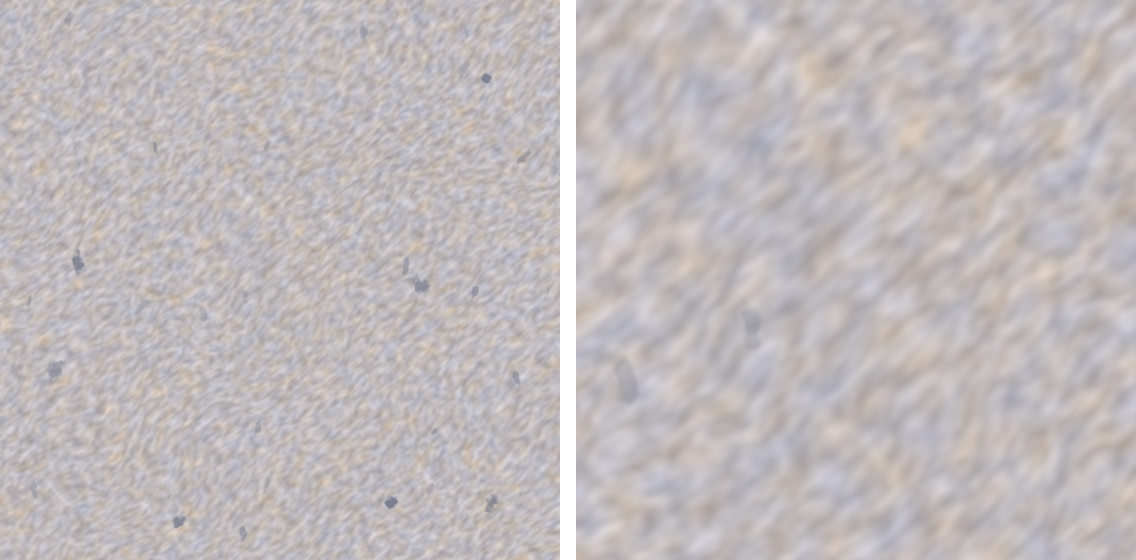
Left, the full canvas; right, a detail of the centre.
Give the GLSL for this texture, as a Shadertoy shader.

```glsl
// Fine-grained pale stone: short slanted streaks of light and shade, made from
// stretched gradient noise, tinted by softer warm and cool blotches and
// sprinkled with a few small blue-grey flecks.

#define STREAK_ANGLE   0.72   // radians above the horizontal
#define STREAK_FREQ    vec2(47.0, 84.0)   // along and across the streaks
#define TINT_FREQ      vec2(36.0, 52.0)
#define BEND           0.030  // how far the streaks wander
#define GRAIN_CONTRAST 0.150
#define TINT_STRENGTH  0.105
#define FLECK_CELLS    5.0
#define FLECK_CHANCE   0.28
#define STONE_COLOR    vec3(0.750, 0.727, 0.735)
#define WARM_SHIFT     vec3(0.45, 0.02, -0.80)
#define FLECK_COLOR    vec3(0.44, 0.46, 0.53)

// Integer hash giving two values from 0 to 1
vec2 hash2(vec2 cell, uint seed) {
    uvec2 v = uvec2(ivec2(cell)) + uvec2(seed * 747u, seed * 1913u);
    v = v * 1664525u + 1013904223u;
    v.x += v.y * 1664525u;
    v.y += v.x * 1664525u;
    v ^= v >> 16u;
    v.x += v.y * 1664525u;
    v.y += v.x * 1664525u;
    v ^= v >> 16u;
    return vec2(v >> 8u) / 16777216.0;
}

mat2 rotation(float angle) {
    float c = cos(angle), s = sin(angle);
    return mat2(c, -s, s, c);
}

float cornerSlope(vec2 cell, vec2 corner, vec2 local, uint seed) {
    float angle = 6.2832 * hash2(cell + corner, seed).x;
    return dot(vec2(cos(angle), sin(angle)), local - corner);
}

// Gradient noise, about -0.7 to 0.7
float noise(vec2 p, uint seed) {
    vec2 cell = floor(p), f = p - cell;
    vec2 u = f * f * f * (f * (f * 6.0 - 15.0) + 10.0);
    vec2 e = vec2(1.0, 0.0);
    float low = mix(cornerSlope(cell, e.yy, f, seed), cornerSlope(cell, e.xy, f, seed), u.x);
    float high = mix(cornerSlope(cell, e.yx, f, seed), cornerSlope(cell, e.xx, f, seed), u.x);
    return mix(low, high, u.y);
}

// Coverage of one layer of scattered, ragged flecks
float flecks(vec2 p, float cells, float chance, vec2 radius, uint seed) {
    vec2 cell = floor(p * cells);
    vec2 pick = hash2(cell, seed);
    vec2 center = (cell + 0.2 + 0.6 * hash2(cell, seed + 1u)) / cells;
    vec2 shape = hash2(cell, seed + 2u);
    vec2 q = rotation(0.7 + 1.1 * shape.x) * (p - center);
    vec2 size = radius * mix(0.6, 1.15, shape.y);
    float ragged = 0.75 * noise(p * 75.0, seed + 3u) + 0.4 * noise(p * 140.0, seed + 4u);
    float edge = length(q / size) + ragged;
    float opacity = mix(0.4, 1.0, hash2(cell, seed + 5u).x);
    return step(pick.x, chance) * opacity * (1.0 - smoothstep(0.55, 1.2, edge));
}

void mainImage(out vec4 fragColor, in vec2 fragCoord) {
    vec2 p = fragCoord / iResolution.y;

    // Slanted, gently bent frame for the streaks
    vec2 bend = vec2(noise(p * 4.0, 1u), noise(p * 4.0, 2u));
    bend += 0.15 * vec2(noise(p * 24.0, 3u), noise(p * 24.0, 4u));
    vec2 s = rotation(STREAK_ANGLE) * (p + BEND * bend);

    // Light and shade
    float grain = 0.80 * noise(s * STREAK_FREQ, 5u)
                + 0.50 * noise(s * STREAK_FREQ * 1.7, 6u)
                + 0.30 * noise(s * STREAK_FREQ * 0.5, 7u)
                + 0.10 * noise(p * 5.0, 8u);

    // Warm and cool blotches; the warmest ones are slightly brighter
    float tint = 0.75 * noise(s * TINT_FREQ, 9u)
               + 0.40 * noise(s * TINT_FREQ * 0.45, 10u)
               + 0.20 * noise(p * 6.0, 11u);
    float peach = smoothstep(0.22, 0.55, tint);

    vec3 color = STONE_COLOR + GRAIN_CONTRAST * grain;
    color += TINT_STRENGTH * tint * WARM_SHIFT;
    color += peach * vec3(0.035, 0.020, 0.0);

    // Few dark flecks, then smaller and fainter ones
    float dark = flecks(p, FLECK_CELLS, FLECK_CHANCE, vec2(0.017, 0.012), 20u);
    float faint = flecks(p, FLECK_CELLS * 2.0, FLECK_CHANCE, vec2(0.016, 0.006), 40u);
    color = mix(color, FLECK_COLOR, max(0.9 * dark, 0.5 * faint));

    fragColor = vec4(color, 1.0);
}
```
